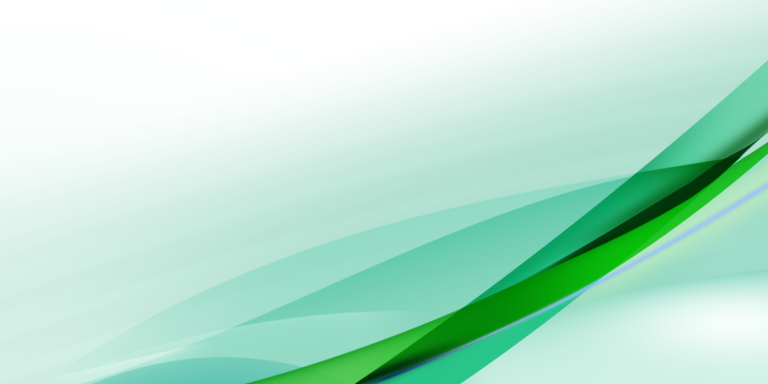
Reproduce this background procedurally as a Shadertoy shader.

```glsl
// Parabola that crosses zero at a, with its chord to b set by slope
float arc(float x, float a, float b, float slope, float bend) {
    return (x - a) * (slope + bend * (x - b));
}

// Antialiased coverage of the region where d is positive
float cover(float d) {
    float w = 1.2 / iResolution.y;
    return smoothstep(-w, w, d);
}

float glow(vec2 p, vec2 center, vec2 size) {
    vec2 q = (p - center) / size;
    return exp(-dot(q, q));
}

void mainImage(out vec4 fragColor, in vec2 fragCoord) {
    vec2 p = fragCoord / iResolution.y;
    p.x *= 2.0 * iResolution.y / iResolution.x;
    float x = p.x, y = p.y;

    // Soft backdrop, white at the upper left
    float shade = smoothstep(-0.62, -0.12, 0.3 * x - y);
    vec3 color = mix(vec3(1.0), vec3(0.69, 0.875, 0.815), shade);
    color = mix(color, vec3(0.87, 0.955, 0.925), 0.75 * glow(p, vec2(0.0, 0.1), vec2(0.65, 0.5)));

    // Faint layered streaks following the sweep
    float flow = y - 0.35 * x + 0.06 * x * x;
    float streak = sin(flow * 53.0 + sin(x * 3.0)) + 0.6 * sin(flow * 117.0 - x * 4.0);
    color += 0.005 * streak * shade;

    // Broad outer veil
    float outer = arc(x, 0.13, 1.04, 0.448, -0.139) + 0.016
        + 0.06 * (x - 0.13) * (x - 1.04) * (x - 2.0) - y;
    float veil = cover(outer) * (0.35 + 0.4 * exp(-outer * 6.0)) * smoothstep(0.0, 0.9, x);
    color = mix(color, vec3(0.53, 0.85, 0.76), veil);

    // Inner veil, deepest close to the ribbon
    float inner = arc(x, 0.208, 1.04, 0.404, -0.049)
        - 0.12 * (x - 0.208) * (x - 1.04) * (x - 1.67) - y;
    float leftSide = 1.0 - smoothstep(1.6, 1.9, x);
    veil = cover(inner) * exp(-max(inner, 0.0) * 5.0) * leftSide;
    color = mix(color, vec3(0.32, 0.77, 0.64), veil * mix(0.4, 0.85, smoothstep(0.2, 1.4, x)));

    // Pale wisp and teal pool at the lower left
    float wisp = 0.015 + 0.23 * (x - 0.13) - y;
    color = mix(color, vec3(0.93, 0.98, 0.96), 0.75 * cover(wisp) * exp(-max(wisp, 0.0) * 45.0)
        * smoothstep(0.1, 0.25, x) * (1.0 - smoothstep(0.4, 0.58, x)));
    float fold = 0.19 - 0.22 * (x - 1.05) * (x - 1.05) - y;
    color = mix(color, vec3(0.78, 0.94, 0.89), 0.45 * cover(fold) * exp(-max(fold, 0.0) * 12.0)
        * (1.0 - smoothstep(0.9, 1.15, x)));
    float pool = 0.07 - 0.6 * (x - 0.58) * (x - 0.58) - y;
    color = mix(color, vec3(0.3, 0.74, 0.67), cover(pool) * (0.45 + 4.0 * max(pool, 0.0)));

    // Lower right hill with a bright heart
    float hill = 0.3 + arc(x, 2.0, 1.46, 0.185, -0.1) - y;
    float hillMask = cover(hill) * smoothstep(1.1, 1.3, x);
    vec3 hillColor = mix(vec3(0.5, 0.83, 0.74), vec3(0.82, 0.945, 0.9),
        1.0 - exp(-max(hill, 0.0) * 16.0));
    hillColor = mix(hillColor, vec3(0.98, 1.0, 0.99), 0.9 * glow(p, vec2(1.92, 0.16), vec2(0.28, 0.09)));
    color = mix(color, hillColor, hillMask);

    // Diagonal teal ribbon
    float top = arc(x, 0.924, 2.0, 0.784, 0.1) - y;
    float base = y - arc(x, 1.198, 1.82, 0.79, 0.17);
    float ribbon = cover(top) * cover(base);
    float across = clamp(top / max(top + base, 0.001), 0.0, 1.0);
    vec3 teal = mix(vec3(0.0, 0.62, 0.36), vec3(0.12, 0.76, 0.52), smoothstep(0.0, 0.45, across));
    teal = mix(teal, vec3(0.42, 0.82, 0.67), smoothstep(1.5, 2.0, x) * (1.0 - cover(outer)));
    color = mix(color, teal, ribbon * 0.93);

    // Overlap of ribbon and outer veil
    float overlap = ribbon * cover(outer) * smoothstep(1.5, 1.9, x);
    color = mix(color, vec3(0.0, 0.46, 0.1), overlap * (0.5 + 0.5 * exp(-max(outer, 0.0) * 20.0)));

    // Yellow-green haze and fine rays below the ribbon
    float violet = arc(x, 0.99, 1.536, 0.445, 0.125) + 0.01 - y;
    float haze = exp(-pow((violet + 0.005) / 0.055, 2.0)) * smoothstep(1.35, 1.7, x) * (1.0 - ribbon);
    color = mix(color, vec3(0.77, 0.93, 0.76), haze * 0.75);
    for (int i = 0; i < 3; i++) {
        float offset = (float(i) - 0.6) * 0.045 * (x - 1.2);
        float ray = exp(-pow((violet + offset) / 0.006, 2.0)) * smoothstep(1.4, 1.9, x);
        color = mix(color, vec3(0.72, 0.91, 0.69), ray * 0.5);
    }

    // Vivid green sweep
    float crest = arc(x, 0.638, 1.3, 0.3625, 0.143) - y;
    float belly = y - arc(x, 0.92, 1.51, 0.415, 0.2865);
    float sweep = cover(crest) * cover(belly);
    vec3 green = mix(vec3(0.3, 0.78, 0.27), vec3(0.03, 0.75, 0.03), smoothstep(0.85, 1.3, x));
    green = mix(green, vec3(0.0, 0.58, 0.03), exp(-max(crest, 0.0) * 55.0));
    color = mix(color, green, sweep * mix(0.85, 0.98, ribbon));

    // Dark green wedge where the layers cross
    float wedge = cover(top) * sweep * (1.0 - smoothstep(1.25, 1.65, x));
    color = mix(color, vec3(0.0, 0.48, 0.02), wedge * 0.8);
    float root = (y - 0.38 * (x - 0.92)) / 0.018;
    color = mix(color, vec3(0.0, 0.17, 0.04), exp(-root * root) * cover(top)
        * (1.0 - smoothstep(0.98, 1.28, x)));

    // Black-green stroke, swelling and then tapering
    float spine = arc(x, 0.638, 1.3, 0.3625, 0.143) + 0.002 + 0.12 * max(x - 1.8, 0.0);
    float swell = 0.021 * smoothstep(1.3, 1.78, x) * (1.0 - smoothstep(1.85, 1.99, x));
    float stroke = cover(swell - abs(y - spine)) * smoothstep(1.3, 1.55, x);
    color = mix(color, vec3(0.0, 0.17, 0.02), stroke * 0.92);
    color = mix(color, vec3(0.0, 0.3, 0.03), 0.6 * ribbon * smoothstep(1.4, 1.7, x)
        * exp(-pow((y - spine - 0.02) / 0.03, 2.0)) * (1.0 - stroke));

    // Violet-blue highlight
    float line = exp(-pow(violet / mix(0.005, 0.011, smoothstep(1.2, 2.0, x)), 2.0));
    vec3 lineColor = mix(vec3(0.05, 0.12, 0.45), vec3(0.58, 0.76, 0.96), smoothstep(1.0, 1.3, x));
    color = mix(color, lineColor, line * 0.8 * smoothstep(0.93, 1.02, x));

    fragColor = vec4(clamp(color, 0.0, 1.0), 1.0);
}
```
